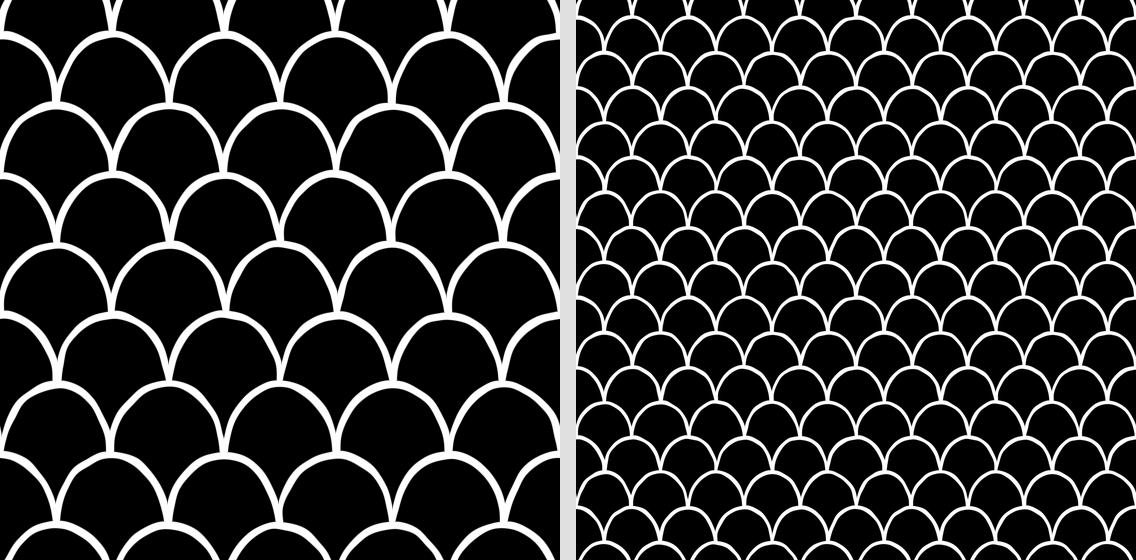
Left: one tile. Right: repeated 2 by 2.
Reproduce this pattern procedurally as a Shadertoy shader.

```glsl
#define COLUMNS 5.0
#define ROWS 8.0
#define ARC_RADII vec2(0.0990, 0.1255)
#define TOP_HALF_WIDTH 0.0066
#define SIDE_HALF_WIDTH 0.0056
#define KNOTS 11.0
#define WOBBLE 0.0015
#define WIDTH_WOBBLE 0.0011
#define DRIFT 0.0036
#define INK vec3(0.0)
#define LINE_COLOR vec3(0.995)

const float PI = 3.14159265;

float hash(vec2 p) {
    return fract(sin(dot(p, vec2(127.1, 311.7))) * 43758.5453);
}

// Value noise in -1..1 that wraps after "period" lattice cells
float wrapNoise(vec2 p, vec2 period, float seed) {
    vec2 i = floor(p);
    vec2 f = smoothstep(0.0, 1.0, p - i);
    vec2 a = mod(i, period) + seed;
    vec2 b = mod(i + 1.0, period) + seed;
    float low = mix(hash(a), hash(vec2(b.x, a.y)), f.x);
    float high = mix(hash(vec2(a.x, b.y)), hash(b), f.x);
    return 2.0 * mix(low, high, f.y) - 1.0;
}

// Uneven hand along one stroke, in -1..1
float strokeNoise(float t, vec2 id, float seed) {
    float i = floor(t);
    vec2 key = vec2(id.x * 31.0 + seed, id.y * 7.0 + seed);
    float f = smoothstep(0.0, 1.0, t - i);
    return 2.0 * mix(hash(key + vec2(i, 0.0)), hash(key + vec2(i + 1.0, 0.0)), f) - 1.0;
}

// Signed distance to one upper half ellipse stroke; p is relative to its centre
float arcStroke(vec2 p, vec2 id) {
    vec2 q = p / ARC_RADII;
    float k = max(length(q), 1e-3);
    float d = k * (k - 1.0) / max(length(q / ARC_RADII), 1e-3);
    float t = atan(q.y, q.x) / PI * KNOTS;
    float halfWidth = mix(SIDE_HALF_WIDTH, TOP_HALF_WIDTH, clamp(q.y / k, 0.0, 1.0));
    halfWidth += WIDTH_WOBBLE * strokeNoise(t * 0.8, id, 3.7);
    d += WOBBLE * strokeNoise(t, id, 11.3);
    return max(abs(d) - halfWidth, -p.y);
}

// Nearest stroke among the neighbouring scales
float scales(vec2 uv) {
    float nearest = 1.0;
    float baseRow = floor(uv.y * ROWS + 0.5);
    for (float r = -1.0; r <= 1.0; r++) {
        float row = baseRow + r;
        float shift = 0.5 * (1.0 - mod(row, 2.0));
        float baseColumn = floor(uv.x * COLUMNS - shift + 0.5);
        for (float c = -1.0; c <= 1.0; c++) {
            float column = baseColumn + c;
            vec2 centre = vec2((column + shift) / COLUMNS, (row + 0.5) / ROWS - ARC_RADII.y);
            vec2 id = mod(vec2(column, row), vec2(COLUMNS, ROWS));
            nearest = min(nearest, arcStroke(uv - centre, id));
        }
    }
    return nearest;
}

void mainImage(out vec4 fragColor, in vec2 fragCoord) {
    vec2 uv = fragCoord / iResolution.xy;

    // Slow drift of the whole grid, keeping the joints closed
    vec2 lattice = vec2(2.0 * COLUMNS, ROWS);
    vec2 p = uv * lattice;
    uv += DRIFT * vec2(wrapNoise(p, lattice, 5.1), 0.7 * wrapNoise(p, lattice, 23.9));

    float pixel = 1.0 / min(iResolution.x, iResolution.y);
    float line = 1.0 - smoothstep(-0.8 * pixel, 0.8 * pixel, scales(uv));
    fragColor = vec4(mix(INK, LINE_COLOR, line), 1.0);
}
```
